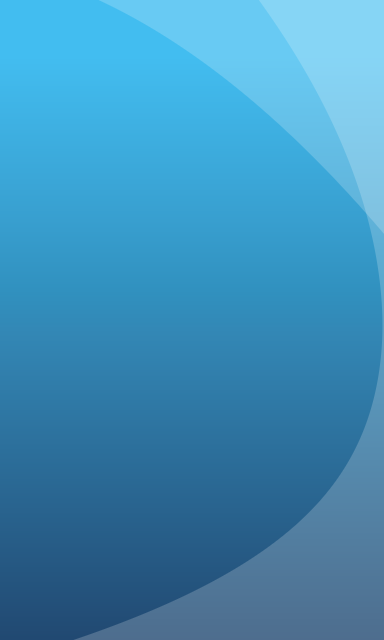
Give the GLSL for this background, as a Shadertoy shader.

```glsl
// Calm blue backdrop: a vertical gradient from navy to sky blue, under two
// translucent white veils. Each veil is bounded by a polynomial curve, and its
// edge is antialiased from the screen derivative of the curve's field.

#define VEIL_OPACITY 0.20
#define BULGE_TIP vec2(0.996, 0.492)  // rightmost point of the large bulge
#define BULGE_UPPER 0.322             // retreat of the bulge at the top edge
#define BULGE_LOWER vec2(0.396, 0.409) // quadratic and quartic retreat below
#define SWEEP_START 0.2565            // where the sweep meets the top edge
#define SWEEP_BEND vec2(0.2785, 0.2865) // linear and quadratic fall

const vec3 NAVY  = vec3(0.130, 0.285, 0.445);
const vec3 STEEL = vec3(0.200, 0.530, 0.710);
const vec3 TEAL  = vec3(0.190, 0.565, 0.745);
const vec3 AZURE = vec3(0.220, 0.625, 0.815);
const vec3 SKY   = vec3(0.260, 0.740, 0.940);

float ramp(float low, float high, float value) {
    return clamp((value - low) / (high - low), 0.0, 1.0);
}

vec3 backdrop(float height) {
    vec3 color = mix(NAVY, STEEL, ramp(0.0, 0.48, height));
    color = mix(color, TEAL, ramp(0.48, 0.54, height));
    color = mix(color, AZURE, ramp(0.54, 0.66, height));
    return mix(color, SKY, ramp(0.66, 0.91, height));
}

// Positive to the right of the bulge
float bulgeField(vec2 uv) {
    float above = max(uv.y - BULGE_TIP.y, 0.0) / (1.0 - BULGE_TIP.y);
    float below = max(BULGE_TIP.y - uv.y, 0.0) / BULGE_TIP.y;
    float square = below * below;
    float retreat = BULGE_UPPER * pow(above, 1.9)
                  + dot(BULGE_LOWER, vec2(square, square * square));
    return uv.x - BULGE_TIP.x + retreat;
}

// Positive above the sweep that falls toward the right edge
float sweepField(vec2 uv) {
    float run = uv.x - SWEEP_START;
    return uv.y - 1.0 + dot(SWEEP_BEND, vec2(run, run * run));
}

// Antialiased coverage of the positive side
float coverage(float field) {
    float width = length(vec2(dFdx(field), dFdy(field)));
    return clamp(0.5 + field / max(width, 1e-6), 0.0, 1.0);
}

void mainImage(out vec4 fragColor, in vec2 fragCoord) {
    vec2 uv = fragCoord / iResolution.xy;
    vec3 color = backdrop(uv.y);

    // Overlapping veils brighten twice
    color = mix(color, vec3(1.0), VEIL_OPACITY * coverage(sweepField(uv)));
    color = mix(color, vec3(1.0), VEIL_OPACITY * coverage(bulgeField(uv)));

    fragColor = vec4(color, 1.0);
}
```
